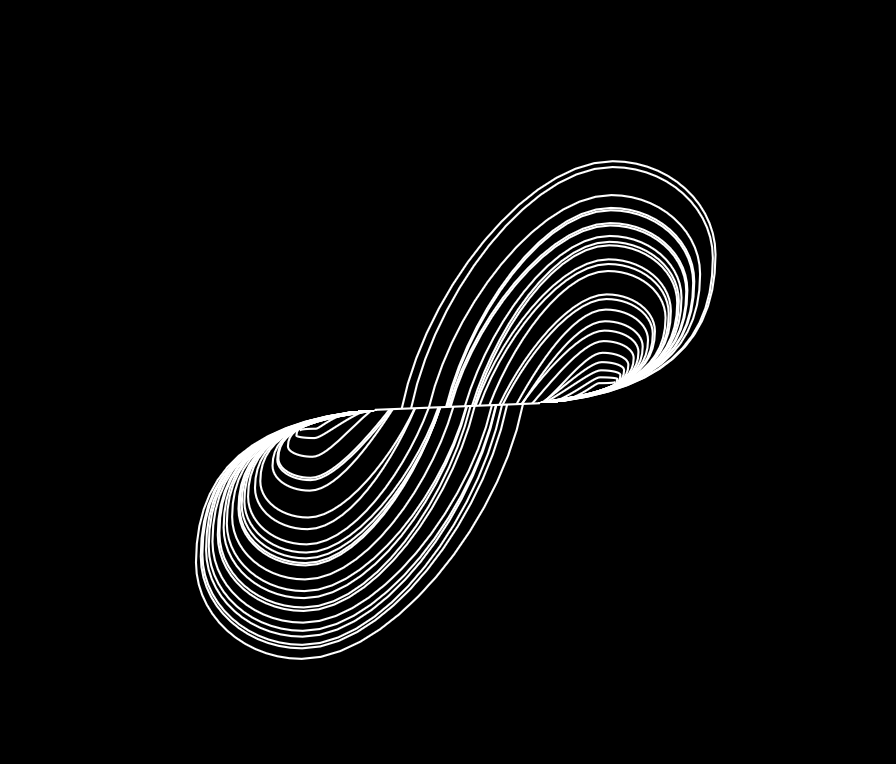
Give the GLSL for this background, as a WebGL 2 fragment shader.

```glsl
#version 300 es
precision highp float;
// A two-lobed chaotic orbit in thin white strands on black.
// Each strand is three cubic arcs set by one loop height; the lower lobe
// is the upper one turned half round, with its own list of heights.
uniform vec2 u_resolution;
out vec4 fragColor;

const float VIEW_HEIGHT = 6.54;
const vec2 ORBIT_CENTRE = vec2(0.08, -0.21);
const vec2 ORBIT_EXTENT = vec2(2.3, 2.25);
const float WAIST_SLOPE = 0.04;
const float WAIST_REACH = 0.7;
const float HALF_STROKE = 0.009;
const vec3 BACKGROUND = vec3(0.0);
const vec3 STRAND_WHITE = vec3(1.0);
const int STRANDS = 24;
const int ARC_STEPS = 14;

// Loop heights, from the outer strand to the inner one.
const float UPPER_LOOPS[STRANDS] = float[STRANDS](
    1.0, 0.975, 0.855, 0.80, 0.79, 0.735, 0.725, 0.68,
    0.655, 0.64, 0.58, 0.56, 0.53, 0.43, 0.41, 0.365,
    0.315, 0.275, 0.23, 0.18, 0.14, 0.105, 0.075, 0.05);
const float LOWER_LOOPS[STRANDS] = float[STRANDS](
    1.03, 0.985, 0.97, 0.935, 0.91, 0.875, 0.825, 0.81,
    0.77, 0.74, 0.69, 0.63, 0.62, 0.60, 0.575, 0.54,
    0.475, 0.425, 0.31, 0.265, 0.255, 0.165, 0.085, 0.045);

float segmentDistance(vec2 p, vec2 a, vec2 b) {
    vec2 along = b - a;
    float t = clamp(dot(p - a, along) / max(dot(along, along), 1e-8), 0.0, 1.0);
    return length(p - a - along * t);
}

vec2 cubicPoint(vec2 a, vec2 b, vec2 c, vec2 d, float t) {
    float s = 1.0 - t;
    return s * s * (s * a + 3.0 * t * b) + t * t * (3.0 * s * c + t * d);
}

// Distance to a cubic arc, skipped when p lies outside its control box.
float arcDistance(vec2 p, vec2 a, vec2 b, vec2 c, vec2 d, float margin) {
    vec2 low = min(min(a, b), min(c, d)) - margin;
    vec2 high = max(max(a, b), max(c, d)) + margin;
    if (any(lessThan(p, low)) || any(greaterThan(p, high))) return 1e3;
    float nearest = 1e3;
    vec2 previous = a;
    for (int i = 1; i <= ARC_STEPS; i++) {
        vec2 next = cubicPoint(a, b, c, d, float(i) / float(ARC_STEPS));
        nearest = min(nearest, segmentDistance(p, previous, next));
        previous = next;
    }
    return nearest;
}

// One loop: up from the waist, over the crown, round and back to the waist.
float loopDistance(vec2 p, float h, float margin) {
    float startX = 0.88 - 0.95 * h - 0.40 * h * h + 0.04 * sin(41.0 * h);
    vec2 start = vec2(startX, WAIST_SLOPE * startX);
    vec2 crown = vec2(mix(1.18, 1.33, sqrt(h)), 0.1 + 2.0 * h);
    vec2 side = vec2(1.3 + 0.91 * h, 0.15 + 1.15 * h);
    vec2 finish = vec2(WAIST_REACH, WAIST_SLOPE * WAIST_REACH);
    vec2 bend = 0.55 * (side - crown);

    float rise = arcDistance(p, start, start + vec2(0.2, h),
                             crown - vec2(0.73 * h, 0.0), crown, margin);
    float turn = arcDistance(p, crown, crown + vec2(bend.x, 0.0),
                             side - vec2(0.0, bend.y), side, margin);
    float back = arcDistance(p, side, vec2(side.x, 0.42 * side.y),
                             vec2(1.05 + 0.7 * h, 0.11), finish, margin);
    return min(rise, min(turn, back));
}

float strokeCoverage(float distanceToLine, float pixel) {
    return clamp((HALF_STROKE - distanceToLine) / pixel + 0.5, 0.0, 1.0);
}

void main() {
    float pixel = VIEW_HEIGHT / u_resolution.y;
    vec2 p = (gl_FragCoord.xy - 0.5 * u_resolution) * pixel - ORBIT_CENTRE;
    float margin = HALF_STROKE + pixel;
    float ink = 0.0;

    if (all(lessThan(abs(p), ORBIT_EXTENT))) {
        // The waist joins the two lobes.
        vec2 waistEnd = WAIST_REACH * vec2(1.0, WAIST_SLOPE);
        ink = strokeCoverage(segmentDistance(p, -waistEnd, waistEnd), pixel);

        // Turn the lower half over so both lobes share one formula.
        bool isUpper = p.y > WAIST_SLOPE * p.x;
        vec2 q = isUpper ? p : -p;
        for (int i = 0; i < STRANDS; i++) {
            float h = isUpper ? UPPER_LOOPS[i] : LOWER_LOOPS[i];
            float strand = strokeCoverage(loopDistance(q, h, margin), pixel);
            ink = 1.0 - (1.0 - ink) * (1.0 - strand);
        }
    }
    fragColor = vec4(mix(BACKGROUND, STRAND_WHITE, ink), 1.0);
}
```
